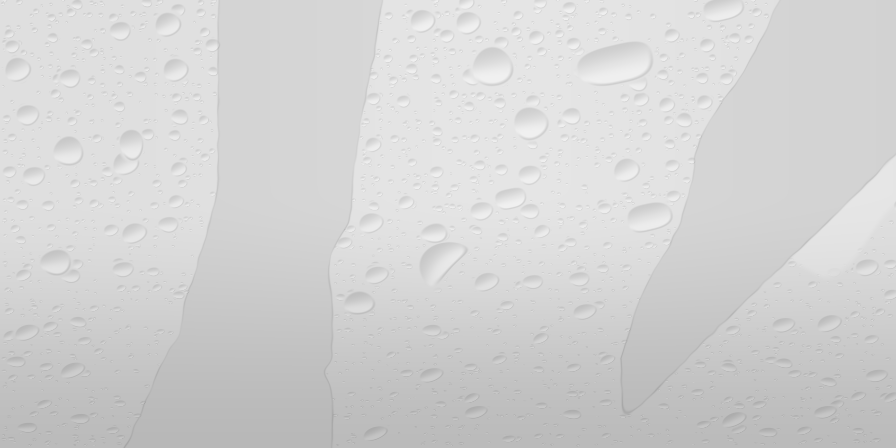
This texture is drawn by a Shadertoy shader. Its source:

```glsl
// Pale wet glass with embossed water drops and two smooth wiped bands.

float hash(vec2 p) {
    vec3 q = fract(p.xyx * 0.1031);
    q += dot(q, q.yzx + 33.33);
    return fract((q.x + q.y) * q.z);
}

float noise(vec2 p) {
    vec2 i = floor(p), f = fract(p);
    f = f * f * (3.0 - 2.0 * f);
    return mix(mix(hash(i), hash(i + vec2(1, 0)), f.x),
               mix(hash(i + vec2(0, 1)), hash(i + vec2(1, 1)), f.x), f.y);
}

float bump(float v, float center, float width) {
    float t = (v - center) / width;
    return exp(-t * t);
}

vec2 rotate(vec2 p, float a) {
    float c = cos(a), s = sin(a);
    return vec2(c * p.x + s * p.y, c * p.y - s * p.x);
}

float smoothMax(float a, float b, float k) {
    float h = max(k - abs(a - b), 0.0) / k;
    return max(a, b) + 0.25 * k * h * h;
}

// Height of the slanted lower border of the right band
float slant(float x) {
    return 0.088 + 0.98 * (x - 1.42);
}

// Signed distance to the wiped bands, negative inside
float bandDistance(vec2 p) {
    float y = p.y;
    float leftA = 0.487 - 0.208 * pow(max(0.6 - y, 0.0) / 0.6, 1.3)
                + 0.014 * bump(y, 0.26, 0.05);
    float rightA = 0.742 + 0.044 * smoothstep(0.42, 0.54, y)
                 + 0.068 * smoothstep(0.55, 1.05, y)
                 - 0.016 * bump(y, 0.167, 0.025) - 0.008 * bump(y, 0.39, 0.05);
    float leftB = 1.388 + 0.44 * max(y - 0.2, 0.0)
                - 0.04 * bump(y, 0.7, 0.12) - 0.018 * bump(y, 0.34, 0.1);
    float ripple = 0.005 * (noise(p * 40.0) - 0.5);
    float bandA = max(leftA - p.x, p.x - rightA);
    float bandB = smoothMax(leftB - p.x, (slant(p.x) - y) * 0.71, 0.03);
    return min(bandA, bandB) + ripple;
}

// Bright film hanging below the slanted border
float filmMask(vec2 p) {
    float depth = (slant(p.x) - p.y) * 0.71;
    float along = p.x + p.y - 2.17 - 0.4 * depth;
    float thickness = 0.1 + 0.012 * sin(p.x * 34.0);
    return smoothstep(0.0, 0.006, depth) * smoothstep(0.0, 0.025, along)
         * (1.0 - smoothstep(thickness - 0.02, thickness, depth));
}

// Tone of one drop: shaded top, bright belly, thin dark underside
float dropTone(vec2 q, float seed, float soft) {
    float angle = atan(q.y, q.x);
    float d = length(q) * (1.0 + 0.035 * sin(3.0 * angle + seed * 6.28));
    float body = 1.0 - smoothstep(1.0 - soft, 1.0 + soft, d);
    float shade = -0.09 * smoothstep(-0.3, 1.0, q.y - 0.15 * q.x);
    float belly = 0.045 * smoothstep(0.3, -0.6, q.y);
    float rim = -0.15 * smoothstep(0.78, 1.0, d) * smoothstep(0.1, -0.9, q.y - 0.4 * q.x);
    return body * (shade + belly + rim);
}

// One layer of drops: x is the tone, y the ground each drop keeps free
vec2 scatter(vec2 p, float cell, float chance, float size, float px) {
    vec2 id = floor(p / cell);
    vec2 key = id + floor(cell * 9000.0);
    float seed = hash(key);
    vec2 jitter = vec2(hash(key + 17.0), hash(key + 71.0)) - 0.5;
    vec2 center = (id + 0.5 + 0.45 * jitter) * cell;
    float r = cell * size * (0.6 + 0.4 * seed);
    float squash = mix(0.5, 0.9, smoothstep(0.0, 0.8, center.y));
    vec2 q = rotate(p - center, 0.6 * (seed - 0.3)) / vec2(r, r * squash);
    float open = step(r * 0.6, bandDistance(center)) * (1.0 - filmMask(center));
    open *= step(hash(key + 141.0), chance);
    return open * vec2(dropTone(q, seed, min(1.2 * px / r, 0.6)),
                       1.0 - smoothstep(1.1, 1.5, length(q)));
}

void mainImage(out vec4 fragColor, in vec2 fragCoord) {
    float px = 1.0 / iResolution.y;
    vec2 p = fragCoord * px;

    // Soft backlight, dimming toward the bottom
    float tone = 0.73 + 0.143 * smoothstep(-0.04, 0.57, p.y);
    tone += 0.025 * bump(p.x, 1.12, 0.55) * smoothstep(0.1, 0.6, p.y);

    // Wiped bands with a fine, broken border
    float d = bandDistance(p);
    float band = 1.0 - smoothstep(-px, px, d);
    tone -= band * (0.012 + 0.038 * smoothstep(0.0, 0.5, p.y));
    tone -= (0.02 + 0.07 * noise(p * 30.0 + 5.0)) * bump(d, 0.0, max(0.002, 0.6 * px));
    tone += 0.025 * filmMask(p);

    // Large drops: center and half extents
    vec4 large[11] = vec4[11](
        vec4(1.10, 0.85, 0.045, 0.043), vec4(1.375, 0.857, 0.085, 0.043),
        vec4(1.185, 0.724, 0.038, 0.036), vec4(0.153, 0.662, 0.033, 0.032),
        vec4(0.294, 0.677, 0.026, 0.034), vec4(1.45, 0.515, 0.05, 0.03),
        vec4(0.97, 0.479, 0.029, 0.021), vec4(1.14, 0.557, 0.034, 0.022),
        vec4(0.802, 0.323, 0.034, 0.025), vec4(0.125, 0.414, 0.034, 0.028),
        vec4(1.615, 0.98, 0.045, 0.025));
    float free = 1.0, drops = 0.0;
    for (int i = 0; i < 11; i++) {
        vec4 b = large[i];
        float slim = step(0.5, b.z / b.w - 1.0);
        vec2 q = rotate(p - b.xy, 0.1 + 0.12 * slim) / b.zw;
        q = mix(q, sign(q) * pow(abs(q), vec2(1.5, 1.2)), slim);
        drops += dropTone(q, float(i) * 0.37, 1.2 * px / b.w);
        free *= smoothstep(1.0, 1.35, length(q));
    }

    // Curved drop tapering toward its upper end
    vec2 pear = rotate(p - vec2(0.99, 0.42), 0.65) / vec2(0.06, 0.032);
    pear.y = (pear.y + 0.5 * pear.x * pear.x - 0.2) * (1.0 + 0.45 * pear.x);
    drops += dropTone(pear, 0.2, 0.06);
    free *= smoothstep(1.0, 1.35, length(pear));

    // Smaller drops in progressively finer layers
    float cell = 0.112;
    for (int i = 0; i < 5; i++) {
        float fi = float(i);
        vec2 layer = scatter(p, cell, 0.52 - 0.04 * fi, 0.26 - 0.015 * fi, px);
        drops += layer.x * free * mix(0.75, 1.0, p.y);
        free *= 1.0 - layer.y;
        cell *= 0.65;
    }

    fragColor = vec4(vec3(clamp(tone + drops, 0.0, 0.97)), 1.0);
}
```
